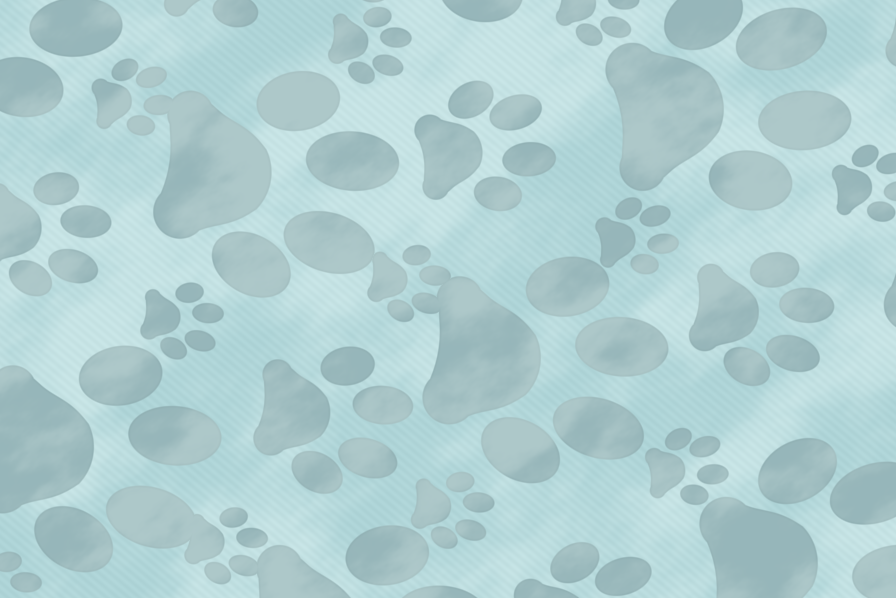
Write a Shadertoy shader that draws this pattern.

```glsl
// Scattered paw prints in three sizes on a pale, mottled and finely hatched teal ground.
#define CELL 0.39          // spacing of the prints, in canvas heights
#define UNIT 0.195         // scale of a large print
#define LATTICE_TILT 0.2   // turn of the scatter grid
#define SMALL_SHARE 0.65   // share of gaps holding a small print
#define HATCH_COUNT 85.0   // hatch lines per canvas height
#define HATCH_DEPTH 0.011
#define GROUND_DARK vec3(0.680, 0.830, 0.842)
#define GROUND_LIGHT vec3(0.778, 0.892, 0.897)
#define PAW_DARK vec3(0.590, 0.714, 0.728)
#define PAW_LIGHT vec3(0.678, 0.783, 0.788)

float hash(vec2 p) {
    return fract(sin(dot(p, vec2(127.1, 311.7))) * 43758.5453);
}

mat2 rotation(float a) {
    float c = cos(a), s = sin(a);
    return mat2(c, s, -s, c);
}

float valueNoise(vec2 p) {
    vec2 i = floor(p), f = fract(p);
    f = f * f * (3.0 - 2.0 * f);
    return mix(mix(hash(i), hash(i + vec2(1, 0)), f.x),
               mix(hash(i + vec2(0, 1)), hash(i + vec2(1, 1)), f.x), f.y);
}

float fbm(vec2 p) {
    float sum = 0.0, weight = 0.5;
    for (int i = 0; i < 5; i++) {
        sum += weight * valueNoise(p);
        p = rotation(0.35) * p * 2.03 + 17.3;
        weight *= 0.53;
    }
    return sum;
}

float smoothUnion(float a, float b, float k) {
    float h = max(k - abs(a - b), 0.0) / k;
    return min(a, b) - h * h * k * 0.25;
}

// Capsule whose radius changes from ra to rb
float taperedCapsule(vec2 p, vec2 a, vec2 b, float ra, float rb) {
    vec2 ab = b - a;
    float h = clamp(dot(p - a, ab) / dot(ab, ab), 0.0, 1.0);
    return length(p - a - ab * h) - mix(ra, rb, h);
}

float ellipse(vec2 p, vec2 r) {
    float k = length(p / r);
    return k * (k - 1.0) / max(length(p / (r * r)), 0.001);
}

// Paw pointing right: a two-lobed pad and a fan of four toes
float paw(vec2 p) {
    p += vec2(0.52, -0.18);
    vec2 bulb = vec2(0.04, -0.06);
    float d = smoothUnion(taperedCapsule(p, vec2(-0.20, 0.44), bulb, 0.20, 0.43),
                          taperedCapsule(p, vec2(-0.29, -0.40), bulb, 0.23, 0.43), 0.10);
    for (int i = 0; i < 4; i++) {
        float n = float(i), bow = n * (3.0 - n);
        float fan = 0.65 - 0.62 * n;
        vec2 toe = (0.91 + 0.14 * bow) * vec2(cos(fan), sin(fan));
        vec2 q = rotation(0.22 * n - 0.15) * (p - toe);
        d = min(d, ellipse(q, vec2(0.36 + 0.02 * bow, 0.255)));
    }
    return d;
}

float placedPaw(vec2 p, vec2 centre, float size, float seed) {
    vec2 q = (p - centre) / (UNIT * size);
    q.y *= seed < 0.5 ? 1.0 : -1.0;
    return paw(q) * UNIT * size;
}

// Large and medium prints alternate like a chequerboard, small ones fill the corners
float pawScatter(vec2 p) {
    mat2 tilt = rotation(LATTICE_TILT);
    vec2 home = floor(p * tilt / CELL);
    float d = 1.0;
    for (int y = -1; y <= 1; y++)
    for (int x = -1; x <= 1; x++) {
        vec2 id = home + vec2(x, y);
        vec2 jitter = vec2(hash(id + 3.1), hash(id + 7.7)) - 0.5;
        bool large = mod(id.x + id.y, 2.0) < 0.5;
        float size = large ? 1.0 : mix(0.54, 0.66, hash(id + 11.3));
        vec2 centre = tilt * (id + 0.5) * CELL + jitter * (large ? 0.02 : 0.06);
        d = min(d, placedPaw(p, centre, size, hash(id + 5.9)));
        if (hash(id + 23.7) < SMALL_SHARE) {
            vec2 corner = tilt * id * CELL + jitter.yx * 0.025;
            d = min(d, placedPaw(p, corner, 0.34, hash(id + 31.1)));
        }
    }
    return d;
}

void mainImage(out vec4 fragColor, in vec2 fragCoord) {
    vec2 p = fragCoord / iResolution.y;
    float pixel = 1.0 / iResolution.y;

    // Cloudy ground with streaks rising to the right
    vec2 streak = rotation(-0.65) * p * vec2(5.0, 9.0);
    float cloud = smoothstep(0.25, 0.75, fbm(streak + 4.0));
    vec3 ground = mix(GROUND_DARK, GROUND_LIGHT, cloud);
    ground += HATCH_DEPTH * sin(6.2832 * HATCH_COUNT * dot(p, vec2(0.64, 0.77)));

    // Blotchy prints with a faint darker rim
    float blotch = smoothstep(0.3, 0.7, fbm(streak * 1.5 + 41.0));
    vec3 print = mix(PAW_DARK, PAW_LIGHT, blotch);
    float d = pawScatter(p);
    print -= 0.025 * smoothstep(0.005, 0.0, abs(d));

    float cover = smoothstep(pixel, -pixel, d);
    fragColor = vec4(mix(ground, print, cover), 1.0);
}
```
